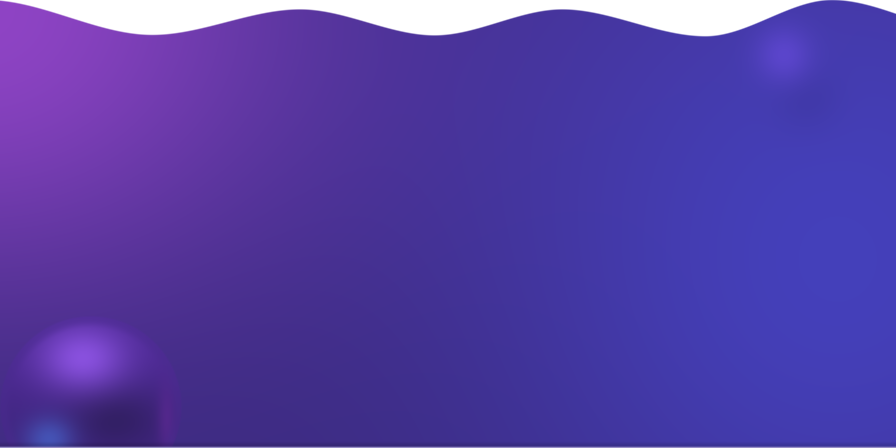
Write a WebGL 1 fragment shader that draws this background.

```glsl
precision highp float;
uniform vec2 u_resolution;

const vec3 INDIGO = vec3(0.235, 0.165, 0.500);
const vec3 VIOLET = vec3(0.560, 0.265, 0.770);
const vec3 BLUE = vec3(0.268, 0.250, 0.730);
const vec3 LILAC = vec3(0.560, 0.330, 0.900);
const vec3 SHADE = vec3(0.185, 0.115, 0.370);

// Soft round falloff: 1 at the centre, fading with distance
float glow(vec2 p, vec2 centre, vec2 size) {
  vec2 d = (p - centre) / size;
  return exp(-dot(d, d));
}

// Ease from the current height to the next turning point
float swell(float height, float next, float x, float start, float end) {
  return mix(height, next, smoothstep(start, end, x));
}

float waveHeight(float x) {
  float h = 1.0;
  h = swell(h, 0.922, x, -0.03, 0.34);
  h = swell(h, 0.979, x, 0.34, 0.67);
  h = swell(h, 0.921, x, 0.67, 0.97);
  h = swell(h, 0.979, x, 0.97, 1.255);
  h = swell(h, 0.919, x, 1.255, 1.575);
  h = swell(h, 1.0, x, 1.575, 1.857);
  return swell(h, 0.922, x, 1.857, 2.19);
}

vec3 backdrop(vec2 p) {
  vec3 color = mix(INDIGO, vec3(0.270, 0.180, 0.550), smoothstep(0.0, 0.9, p.y));
  color = mix(color, VIOLET, glow(p, vec2(-0.05, 0.98), vec2(0.68, 0.58)));
  return mix(color, BLUE, glow(p, vec2(1.87, 0.42), vec2(0.78, 0.85)));
}

// Blurred distant sphere
vec3 distantOrb(vec3 color, vec2 p) {
  color = mix(color, vec3(0.235, 0.205, 0.620), 0.5 * glow(p, vec2(1.80, 0.785), vec2(0.075)));
  return mix(color, vec3(0.365, 0.275, 0.810), 0.9 * glow(p, vec2(1.75, 0.877), vec2(0.062)));
}

// Glossy sphere with a top highlight, dark belly and coloured rims
vec3 glossyOrb(vec3 color, vec2 p, vec2 centre, float radius, float blur) {
  vec2 q = (p - centre) / radius;
  float r = length(q);
  vec3 body = mix(vec3(0.250, 0.145, 0.500), vec3(0.310, 0.165, 0.590), smoothstep(-0.5, 0.9, q.y));
  body = mix(body, SHADE, 0.9 * glow(q, vec2(0.25, -0.13), vec2(0.52, 0.36)));
  body = mix(body, LILAC, 0.95 * glow(q, vec2(-0.09, 0.54), vec2(0.48, 0.36)));
  body = mix(body, vec3(0.270, 0.350, 0.740), 0.9 * glow(q, vec2(-0.46, -0.36), vec2(0.27, 0.24)));
  body = mix(body, vec3(0.380, 0.160, 0.590), 0.6 * glow(q, vec2(0.84, -0.15), vec2(0.10, 0.40)));
  float rim = smoothstep(0.86, 0.97, r);
  body = mix(body, vec3(0.290, 0.170, 0.560), 0.5 * rim);
  return mix(color, body, 0.95 * (1.0 - smoothstep(radius - blur, radius + blur, r * radius)));
}

void main() {
  vec2 p = gl_FragCoord.xy / u_resolution.y;
  p.x *= 2.0 * u_resolution.y / u_resolution.x;
  float pixel = 1.0 / u_resolution.y;

  vec3 color = distantOrb(backdrop(p), p);
  color = glossyOrb(color, p, vec2(0.203, 0.092), 0.202, max(0.003, pixel));

  // Faint shadow and pale line along the lower edge
  color *= 1.0 - 0.12 * (1.0 - smoothstep(0.006, 0.016, p.y));
  float line = 1.0 - smoothstep(0.003 - 0.5 * pixel, 0.003 + 0.5 * pixel, p.y);
  color = mix(color, vec3(0.600, 0.560, 0.780), line);

  // White wave across the top
  float edge = p.y - waveHeight(p.x);
  color = mix(color, vec3(1.0), smoothstep(-pixel, pixel, edge));

  gl_FragColor = vec4(color, 1.0);
}
```
